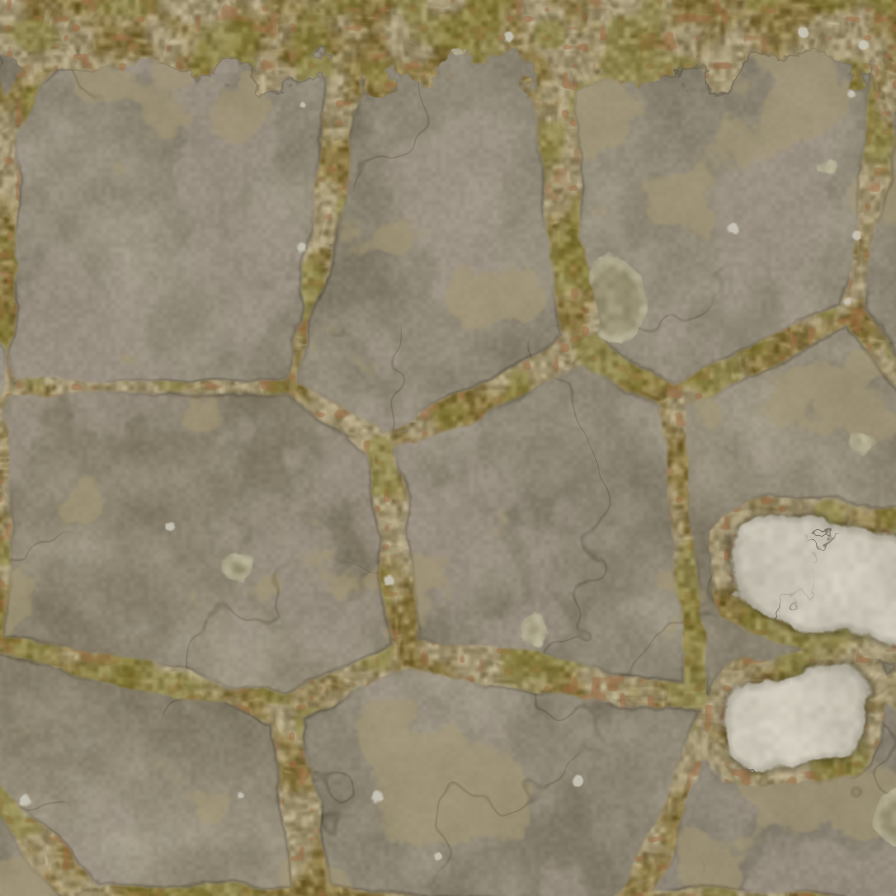
This texture is drawn by a WebGL 1 fragment shader. Its source:

```glsl
precision highp float;
// Weathered flagstone paving with mossy, gritty joints, lichen and two pale rocks.
// Stones are Voronoi cells that shrink towards the bottom; joints follow the
// distance to the cell borders, and layered value noise supplies the surfaces.
uniform vec2 u_resolution;

float hash(vec2 p) {
  vec3 q = fract(vec3(p.xyx) * 0.1031);
  q += dot(q, q.yzx + 33.33);
  return fract((q.x + q.y) * q.z);
}

vec2 hash2(vec2 p) {
  return vec2(hash(p + 17.3), hash(p + 61.7));
}

float noise(vec2 p) {
  vec2 i = floor(p), f = fract(p);
  f = f * f * (3.0 - 2.0 * f);
  vec2 e = vec2(0.0, 1.0);
  return mix(mix(hash(i), hash(i + e.yx), f.x),
             mix(hash(i + e.xy), hash(i + e.yy), f.x), f.y);
}

float fbm(vec2 p) {
  float sum = 0.0, amp = 0.5;
  for (int i = 0; i < 5; i++) {
    sum += amp * noise(p);
    p = mat2(1.6, 1.2, -1.2, 1.6) * p + 7.1;
    amp *= 0.5;
  }
  return sum;
}

vec2 seed(vec2 cell) {
  return cell + 0.5 + 0.68 * (hash2(cell + 5.0) - 0.5);
}

// Returns border distance in canvas units (x) and the stone's cell (yz).
vec3 flagstones(vec2 p, vec2 scale) {
  vec2 home = floor(p), nearest = home;
  float best = 9.0;
  for (int j = -1; j <= 1; j++) for (int i = -1; i <= 1; i++) {
    vec2 cell = home + vec2(float(i), float(j));
    float d = length(seed(cell) - p);
    if (d < best) { best = d; nearest = cell; }
  }
  vec2 a = seed(nearest) - p;
  float border = 9.0;
  for (int j = -2; j <= 2; j++) for (int i = -2; i <= 2; i++) {
    if (i == 0 && j == 0) continue;
    vec2 b = seed(nearest + vec2(float(i), float(j))) - p;
    vec2 n = normalize(b - a);
    border = min(border, dot(0.5 * (a + b), n) / length(n * scale));
  }
  return vec3(border, nearest);
}

float roundedBox(vec2 p, vec2 halfSize, float radius) {
  vec2 q = abs(p) - halfSize + radius;
  return length(max(q, 0.0)) + min(max(q.x, q.y), 0.0) - radius;
}

// Signed distance to sparse, wobbly spots, one candidate per grid cell.
float spots(vec2 p, float count, float chance, float radius) {
  vec2 cell = floor(p * count);
  vec2 centre = (cell + 0.3 + 0.4 * hash2(cell + count)) / count;
  float r = radius * (0.45 + 0.55 * hash(cell + 3.0));
  float wobble = (fbm(p * 0.9 / radius) - 0.5) * radius * 0.9;
  float d = length(p - centre) + wobble - r;
  return hash(cell + count * 2.0) < chance ? d : 1.0;
}

float cover(float d, float soft) {
  return 1.0 - smoothstep(-soft, soft, d);
}

vec3 stoneColour(vec2 p, vec2 cell) {
  float tone = hash(cell + 9.0), cloud = fbm(p * 6.0 + tone * 40.0);
  float mottle = fbm(p * 28.0 + 4.0), grain = noise(p * 190.0) - 0.5;
  vec3 col = mix(vec3(0.55, 0.52, 0.44), vec3(0.56, 0.53, 0.48), tone);
  col += 0.20 * (cloud - 0.48) + 0.13 * (mottle - 0.48) + 0.045 * grain;
  float worn = smoothstep(0.53, 0.61, fbm(p * vec2(8.0, 5.0) + 20.0) + 0.12 * (mottle - 0.5));
  col = mix(col, vec3(0.62, 0.58, 0.53) + 0.05 * grain, worn * 0.6);
  float ochre = smoothstep(0.60, 0.65, fbm(p * 9.0 + 71.0) + 0.08 * p.x);
  col = mix(col, vec3(0.64, 0.59, 0.45), ochre * 0.6);
  float crack = abs(fbm(p * 3.5 + 31.0) - 0.5);
  return col - 0.07 * cover(crack - 0.003, 0.003) * smoothstep(0.45, 0.6, noise(p * 7.0));
}

vec3 jointColour(vec2 p) {
  float clump = fbm(p * 22.0 + 13.0), grit = noise(p * 150.0);
  vec2 bent = p + 0.02 * vec2(noise(p * 30.0), noise(p * 30.0 + 9.0));
  float straw = max(noise(bent * vec2(60.0, 210.0)), noise(bent.yx * vec2(70.0, 190.0) + 5.0));
  vec3 col = mix(vec3(0.53, 0.46, 0.26), vec3(0.63, 0.58, 0.45), smoothstep(0.3, 0.6, clump));
  col += 0.20 * (grit - 0.5) + 0.14 * (straw - 0.65);
  float rust = smoothstep(0.70, 0.85, noise(p * 95.0 + 50.0));
  float moss = smoothstep(0.55, 0.75, noise(p * 26.0 + 80.0));
  col = mix(col, vec3(0.61, 0.42, 0.27), rust * 0.55);
  return mix(col, vec3(0.50, 0.48, 0.20) + 0.12 * (grit - 0.5), moss * 0.5);
}

void main() {
  vec2 p = gl_FragCoord.xy / u_resolution;
  float rough = fbm(p * 20.0) - 0.48;

  // Stone layout: rows grow taller towards the top, below a band of grit.
  vec2 scale = vec2(2.8, 5.0 - 4.4 * p.y);
  vec3 slab = flagstones(vec2(2.8 * p.x, (5.0 - 2.2 * p.y) * p.y) + vec2(3.0, 8.0), scale);
  float slabEdge = slab.x + 0.022 * rough - mix(0.004, 0.024, noise(p * 5.0 + 2.0));
  slabEdge = min(slabEdge, 0.925 - p.y + 0.13 * rough);

  // Two pale rocks sit in a pocket of grit.
  float rock = 1.0;
  for (int i = 0; i < 2; i++) {
    float k = float(i);
    vec2 q = p - vec2(0.885 + 0.045 * k, 0.2 + 0.155 * k);
    q.y -= (0.14 - 0.28 * k) * q.x;
    rock = min(rock, roundedBox(q, vec2(0.085 + 0.02 * k, 0.05 + 0.01 * k), 0.04));
  }
  rock += 0.035 * rough;
  slabEdge = min(slabEdge, rock - 0.025);

  // Slabs, joints and the dark line where they meet.
  float isSlab = 1.0 - cover(slabEdge, 0.003);
  vec3 col = mix(jointColour(p), stoneColour(p, slab.yz), isSlab);
  float rim = cover(abs(slabEdge - 0.002) - 0.001, 0.003);
  col -= 0.13 * rim * smoothstep(0.25, 0.65, noise(p * 14.0 + 6.0));

  // Lichen rosettes with pale rims, then small white flecks.
  float lichen = spots(p + 0.07, 3.2, 0.3, 0.045);
  lichen = min(lichen, spots(p, 9.0, 0.12, 0.017));
  vec3 lichenColour = mix(vec3(0.60, 0.57, 0.45), vec3(0.69, 0.67, 0.56), cover(-lichen - 0.009, 0.005));
  col = mix(col, lichenColour + 0.12 * (noise(p * 110.0) - 0.5), 0.9 * isSlab * cover(lichen, 0.002));
  col = mix(col, vec3(0.80, 0.79, 0.74), 0.85 * cover(spots(p, 13.0, 0.11, 0.007), 0.002));

  // Pale rocks with a contact shadow, stains and dark pits.
  col *= 1.0 - 0.28 * cover(rock - 0.004, 0.007);
  float stain = fbm(p * 17.0 + 90.0);
  vec3 rockColour = vec3(0.79, 0.77, 0.71) + 0.16 * (stain - 0.48) + 0.05 * (noise(p * 120.0) - 0.5);
  float pits = cover(abs(stain - 0.42) - 0.006, 0.01) * smoothstep(0.5, 0.75, noise(p * 24.0));
  rockColour -= 0.32 * pits + 0.10 * cover(-rock - 0.006, 0.006);
  col = mix(col, rockColour, cover(rock, 0.0025));

  gl_FragColor = vec4(clamp(col, 0.0, 1.0), 1.0);
}
```
